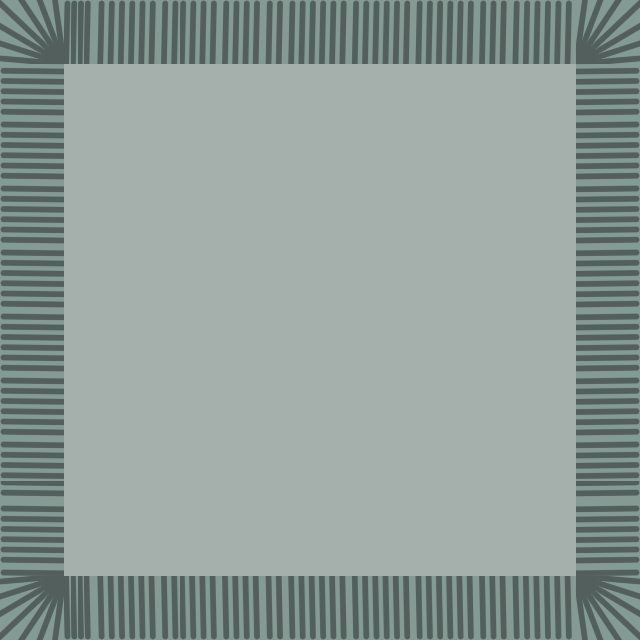
A WebGL 1 fragment shader for this background:

```glsl
precision mediump float;
// A plain square panel inside a fringed border: short round-ended bars run
// across each side in groups of six, and rays fan out at the four corners.
// Opposite sides are mirrored by folding the canvas onto its nearest edges.

uniform vec2 u_resolution;

#define PANEL_COLOR vec3(0.647, 0.690, 0.675)
#define BAR_COLOR vec3(0.322, 0.372, 0.361)
#define GAP_COLOR vec3(0.518, 0.608, 0.580)
#define BORDER 0.1
#define HALF_WIDTH 0.0045
#define PITCH 0.016
#define GROUP_LAST 5.0
#define RAY_LAST 6.0
#define RAY_START 0.087
#define RAY_STEP 0.224

// Distance to the nearest bar in a row; depth is measured from the outer edge.
float barRow(float s, float start, float pitch, float last, float lean, float depth) {
  float i = clamp(floor((s - start) / pitch + 0.5), 0.0, last);
  float across = s - start - i * pitch - lean * depth / BORDER;
  float beyondCap = max(HALF_WIDTH + 0.001 - depth, 0.0);
  return length(vec2(across, beyondCap));
}

// Repeated groups of bars with a wider gap between groups.
float barGroups(float s, float start, float period, float lean, float depth) {
  float group = floor((s - start) / period + 0.08);
  return barRow(s, start + group * period, PITCH, GROUP_LAST, lean, depth);
}

// One inside the interval, zero outside.
float within(float s, float low, float high) {
  return step(low, s) * step(s, high);
}

// Left and right sides, measured downward; one pair sits closer to its neighbor.
float sideBars(float s, float depth) {
  s += 0.0048 * within(s, 0.7515, 0.7825);
  return barGroups(s, 0.0945, 0.1, 0.0013, depth);
}

// Top and bottom sides: a tight row, regular groups, then a closing row.
float endBars(float s, float depth) {
  float lean = -0.0022;
  if (s < 0.147) return barRow(s, 0.1055, 0.0106, 3.0, lean, depth);
  if (s > 0.7922) return barRow(s, 0.8075, 0.0163, GROUP_LAST, lean, depth);
  s += 0.004 * within(s, 0.2806, 0.411);
  return barGroups(s, 0.1589, 0.0994, lean, depth);
}

// Rays leaving the panel corner; v points outward from that corner.
float cornerFan(vec2 v) {
  float angle = atan(v.y, max(v.x, 1e-5)) - RAY_START;
  float ray = clamp(floor(angle / RAY_STEP + 0.5), 0.0, RAY_LAST);
  return length(v) * abs(sin(angle - ray * RAY_STEP));
}

void main() {
  vec2 p = gl_FragCoord.xy / u_resolution;
  float pixel = 1.0 / min(u_resolution.x, u_resolution.y);
  vec2 edge = min(p, 1.0 - p);

  // Border strokes
  float d;
  if (max(edge.x, edge.y) < BORDER) d = cornerFan(BORDER - edge);
  else if (edge.x < edge.y) d = sideBars(1.0 - p.y, edge.x);
  else d = endBars(p.x, edge.y);
  float gap = smoothstep(-0.7 * pixel, 0.7 * pixel, d - HALF_WIDTH);
  vec3 color = mix(BAR_COLOR, GAP_COLOR, gap);

  // Central panel
  float inside = min(edge.x, edge.y) - BORDER;
  color = mix(color, PANEL_COLOR, smoothstep(-0.5 * pixel, 0.5 * pixel, inside));

  gl_FragColor = vec4(color, 1.0);
}
```
